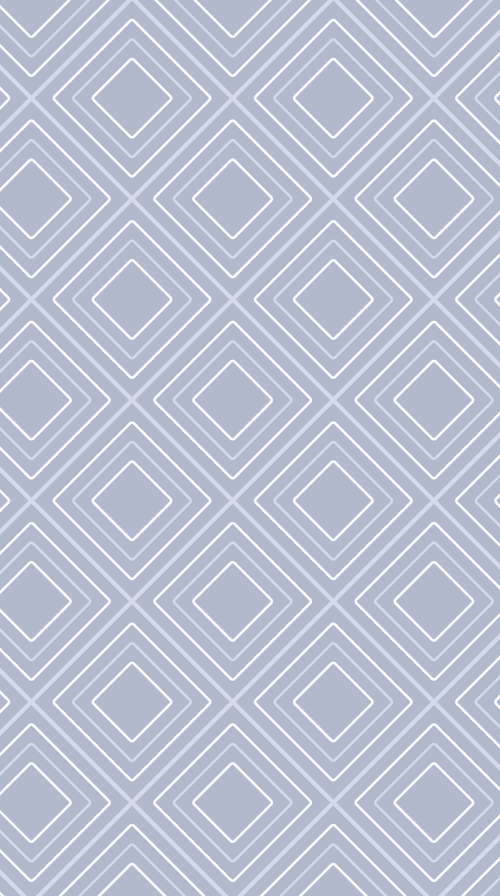
A Shadertoy shader for this pattern:

```glsl
// Diagonal lattice of pale bands, each cell holding three nested outlined diamonds.

// Layout: one unit is the spacing between diamonds along a row
const float REPEATS_DOWN = 4.452;
const vec2 FIRST_CENTRE = vec2(0.656, 0.964);

// Half diagonals of the nested diamonds
const float INNER_RADIUS = 0.200;
const float MIDDLE_RADIUS = 0.297;
const float OUTER_RADIUS = 0.394;
const float CORNER_RADIUS = 0.014;

// Line widths
const float BRIGHT_WIDTH = 0.0130;
const float SOFT_WIDTH = 0.0125;
const float LATTICE_WIDTH = 0.0210;

// Colours
const vec3 GROUND = vec3(0.702, 0.725, 0.804);
const vec3 SOFT = vec3(0.840, 0.850, 0.922);
const vec3 BRIGHT = vec3(0.980, 0.982, 1.000);

const float DIAGONAL = 0.70710678;

// Signed distance to a square with slightly rounded corners
float roundedSquare(vec2 p, float halfSide) {
    vec2 d = abs(p) - halfSide + CORNER_RADIUS;
    return length(max(d, 0.0)) + min(max(d.x, d.y), 0.0) - CORNER_RADIUS;
}

// Antialiased coverage of a line centred on zero distance
float stroke(float dist, float width, float pixel) {
    return clamp(0.5 + (0.5 * width - abs(dist)) / pixel, 0.0, 1.0);
}

float diamondLine(vec2 p, float radius, float width, float pixel) {
    return stroke(roundedSquare(p, radius * DIAGONAL), width, pixel);
}

void mainImage(out vec4 fragColor, in vec2 fragCoord) {
    float pixel = REPEATS_DOWN / iResolution.y;
    vec2 p = fragCoord * pixel - FIRST_CENTRE;

    // Turn by 45 degrees so that the staggered diamonds form a square grid
    vec2 turned = vec2(p.x + p.y, p.x - p.y);
    vec2 cell = (fract(turned + 0.5) - 0.5) * DIAGONAL;

    // Lattice between the cells
    vec2 toEdge = 0.5 * DIAGONAL - abs(cell);
    float lattice = stroke(min(toEdge.x, toEdge.y), LATTICE_WIDTH, pixel);

    // Nested diamonds
    float middle = diamondLine(cell, MIDDLE_RADIUS, SOFT_WIDTH, pixel);
    float inner = diamondLine(cell, INNER_RADIUS, BRIGHT_WIDTH, pixel);
    float outer = diamondLine(cell, OUTER_RADIUS, BRIGHT_WIDTH, pixel);

    vec3 colour = mix(GROUND, SOFT, max(lattice, middle));
    colour = mix(colour, BRIGHT, max(inner, outer));
    fragColor = vec4(colour, 1.0);
}
```
